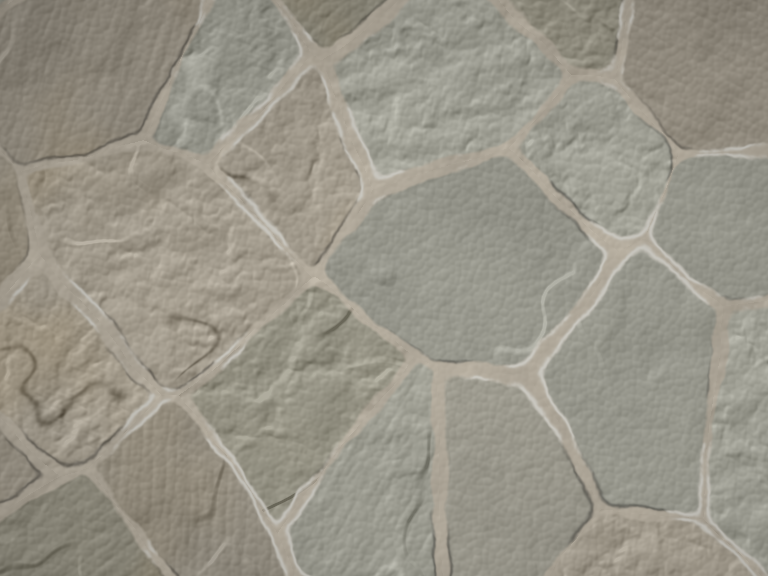
Reproduce this texture procedurally as a Shadertoy shader.

```glsl
const vec3 GREY = vec3(0.605, 0.605, 0.563);
const vec3 TAN = vec3(0.625, 0.597, 0.543);
const vec3 OLIVE = vec3(0.560, 0.550, 0.492);
const vec3 OCHRE = vec3(0.640, 0.580, 0.470);
const vec3 MORTAR = vec3(0.680, 0.650, 0.595);
const vec3 LIME = vec3(0.790, 0.785, 0.760);
const vec2 TO_LIGHT = vec2(-0.6, 0.8);

struct Stone {
    vec2 centre;
    vec3 traits;
    float edge;
};

vec3 hash3(vec2 c) {
    vec3 k = vec3(dot(c, vec2(127.1, 311.7)), dot(c, vec2(269.5, 183.3)), dot(c, vec2(419.2, 371.9)));
    return fract(sin(k) * 43758.5);
}

mat2 rotation(float a) {
    return mat2(cos(a), sin(a), -sin(a), cos(a));
}

// Layered sines, roughly -1 to 1
float waves(vec2 p) {
    float sum = 0.0, amp = 0.5;
    for (int i = 0; i < 5; i++) {
        sum += amp * sin(p.x + 1.4 * sin(p.y));
        p = rotation(1.1) * p * 1.75 + 2.3;
        amp *= 0.58;
    }
    return sum;
}

// Smooth cellular noise: rounded bumps
float cellular(vec2 p) {
    vec2 base = floor(p);
    float sum = 0.0;
    for (int y = -1; y <= 1; y++)
    for (int x = -1; x <= 1; x++) {
        vec2 c = base + vec2(x, y);
        vec3 h = hash3(c);
        vec2 d = c + h.xy - p;
        sum += (0.5 + h.z) * exp(-6.0 * dot(d, d));
    }
    return log(sum + 0.05) * 0.35;
}

// Seed position and size weight of one grid cell
vec3 seed(vec2 c) {
    vec3 h = hash3(c + 17.0);
    return vec3(c + 0.5 + 0.9 * (h.xy - 0.5), 0.55 * h.z);
}

float weightedDistance(vec2 p, vec3 s) {
    return dot(p - s.xy, p - s.xy) - s.z;
}

// Weighted cells with straight joints and crisp corners
Stone findStone(vec2 p, float scale) {
    p *= scale;
    vec2 base = floor(p), own = base;
    float best = 1e3;
    for (int y = -2; y <= 2; y++)
    for (int x = -2; x <= 2; x++) {
        vec2 c = base + vec2(x, y);
        float d = weightedDistance(p, seed(c));
        if (d < best) { best = d; own = c; }
    }
    vec3 a = seed(own);
    float sum = 0.0;
    for (int y = -2; y <= 2; y++)
    for (int x = -2; x <= 2; x++) {
        if (x == 0 && y == 0) continue;
        vec3 b = seed(own + vec2(x, y));
        float d = (weightedDistance(p, b) - best) / (2.0 * length(b.xy - a.xy));
        sum += exp(-48.0 * d);
    }
    return Stone(a.xy / scale, hash3(own + 51.0), -log(sum + 1e-20) / (48.0 * scale));
}

// Surface height: grain, bumps, sawn streaks and split ledges
float relief(vec2 p, vec3 traits) {
    vec2 q = rotation(traits.x * 2.8) * (p + traits.yz * 7.0);
    float rough = smoothstep(0.35, 0.85, traits.y);
    float grain = 0.05 * cellular(p * 105.0) + 0.05 * cellular(p * 47.0);
    float bumps = mix(0.10, 0.48, rough) * cellular(q * vec2(12.0, 19.0) + 0.6 * waves(q * 30.0));
    float streaks = mix(0.07, 0.03, rough) * cellular(q * vec2(9.0, 85.0));
    float ledge = smoothstep(-0.04, 0.04, waves(q * vec2(4.0, 7.0)));
    float broken = smoothstep(0.0, 0.4, waves(q.yx * 6.0 + 4.0));
    return grain + bumps + streaks + 0.3 * ledge * broken;
}

vec3 stoneColour(vec2 p, vec3 traits) {
    vec3 col = mix(GREY, TAN, smoothstep(0.4, 0.65, traits.z));
    col = mix(col, OLIVE, 0.8 * smoothstep(0.72, 0.85, traits.x));
    float stain = smoothstep(0.1, 0.9, waves(p * 5.0 + traits.xy * 20.0));
    col = mix(col, OCHRE, 0.4 * stain * smoothstep(0.4, 0.8, traits.z));
    return col * (0.94 + 0.10 * traits.y + 0.03 * waves(p * 11.0));
}

// Narrow soft line around zero
float ridge(float d, float width) {
    return exp(-d * d / (width * width));
}

void mainImage(out vec4 fragColor, in vec2 fragCoord) {
    vec2 uv = fragCoord / iResolution.xy;
    vec2 p = fragCoord / iResolution.y;

    // Wobbly paving plan
    vec2 warped = p + 0.010 * vec2(waves(p * 9.0), waves(p * 9.0 + 7.0));
    vec2 paving = rotation(-0.6) * warped + 3.0;
    Stone stone = findStone(paving, 3.2);
    float gap = 0.0105 + 0.007 * waves(p * 7.0 + 2.0);
    float inside = stone.edge - gap + 0.004 * waves(p * 45.0);
    float face = smoothstep(-0.0035, 0.0035, inside);

    // Lit stone faces over sandy mortar
    float slope = relief(p, stone.traits) - relief(p + TO_LIGHT * 0.004, stone.traits);
    vec3 mortar = MORTAR * (1.0 + 0.045 * waves(p * 24.0));
    vec3 col = mix(mortar, stoneColour(p, stone.traits), face);
    col += clamp(slope, -0.18, 0.12) * mix(0.4, 0.9, face);

    // Sparse wandering cracks, partly filled with pale dust
    vec2 q = rotation(stone.traits.z * 6.0) * p + stone.traits.xy * 9.0;
    float crack = ridge(waves(q * vec2(4.0, 6.0)), 0.028) * smoothstep(0.15, 0.45, waves(q * 5.0 + 8.0));
    float dusty = smoothstep(-0.2, 0.2, waves(q * 9.0 + 3.0));
    col += crack * face * mix(-0.17, 0.08, dusty);

    // Broken shadow rims and flecks of lime along the joints
    vec2 outward = rotation(0.6) * normalize(paving - stone.centre + 1e-4);
    float shaded = smoothstep(-0.3, 0.6, -dot(outward, TO_LIGHT));
    float limed = smoothstep(0.05, 0.5, waves(p * 8.0 + 11.0) + 0.35 * waves(p * 50.0));
    float dark = smoothstep(-0.3, 0.3, waves(p * 14.0 + 5.0));
    col *= 1.0 - 0.30 * ridge(inside - 0.001, 0.003) * shaded * dark * (1.0 - limed);
    col = mix(col, LIME, 0.85 * ridge(inside + 0.002, 0.0035) * limed);

    // Lens falloff, strongest at the upper left
    vec2 off = uv - vec2(0.58, 0.44);
    col *= 1.03 - 0.32 * dot(off, off);
    fragColor = vec4(clamp(col, 0.0, 1.0), 1.0);
}
```
